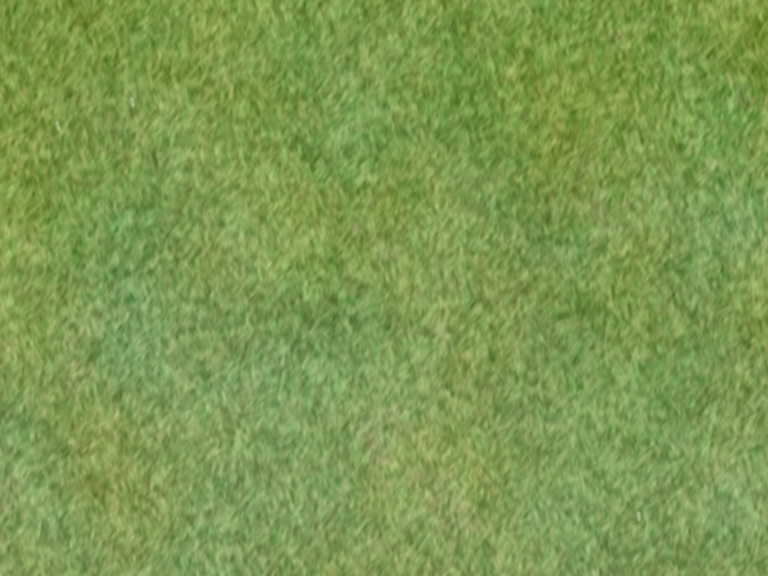
Give the GLSL for this texture, as a Shadertoy shader.

```glsl
// A mown lawn seen from above: soft short blades over drifting colour patches.
// Stretched value noise in three leanings makes the blades; broad fractal noise
// shifts the green towards olive, blue-green or straw, with a few pale flecks.

#define LUSH vec3(0.472, 0.583, 0.258)
#define PALE vec3(0.514, 0.614, 0.357)
#define STRAW vec3(0.590, 0.610, 0.420)
#define WARM_SHIFT vec3(0.105, 0.010, -0.040)
#define BLADE_FREQ vec2(150.0, 72.0)
#define BLADE_CONTRAST 0.190
#define TUFT_CONTRAST 0.070
#define PATCH_CONTRAST 0.085
#define FLECK_CELLS 7.0
#define FLECK_CHANCE 0.06

float hash(vec2 p) {
    vec3 q = fract(vec3(p.xyx) * 0.1031);
    q += dot(q, q.yzx + 33.33);
    return fract((q.x + q.y) * q.z);
}

// Smooth value noise, centred on zero
float noise(vec2 p) {
    vec2 cell = floor(p), f = fract(p);
    f = f * f * (3.0 - 2.0 * f);
    float low = mix(hash(cell), hash(cell + vec2(1, 0)), f.x);
    float high = mix(hash(cell + vec2(0, 1)), hash(cell + vec2(1, 1)), f.x);
    return mix(low, high, f.y) - 0.5;
}

float fbm(vec2 p) {
    float sum = 0.0, amplitude = 0.55;
    for (int i = 0; i < 4; i++) {
        sum += amplitude * noise(p);
        p = mat2(1.6, 1.2, -1.2, 1.6) * p + 17.3;
        amplitude *= 0.6;
    }
    return sum;
}

// Streaks whose long axis leans by the given angle from upright
float streaks(vec2 p, float lean, float seed) {
    float c = cos(lean), s = sin(lean);
    vec2 q = vec2(c * p.x - s * p.y, s * p.x + c * p.y);
    return noise(q * BLADE_FREQ + seed)
         + 0.5 * noise(q * BLADE_FREQ * vec2(1.6, 1.5) + seed + 41.0);
}

// Blades that change their leaning from tuft to tuft
float blades(vec2 p, float seed) {
    float sum = 0.0, power = 0.0;
    for (int i = 0; i < 3; i++) {
        float k = float(i);
        float weight = smoothstep(-0.3, 0.3, noise(p * 34.0 + k * 31.7 + seed)) + 0.15;
        sum += weight * streaks(p, 0.42 * k - 0.25, seed + k * 67.0);
        power += weight * weight;
    }
    return sum * inversesqrt(power);
}

// Sparse pale slivers, at most one per cell
float flecks(vec2 p) {
    vec2 cell = floor(p * FLECK_CELLS);
    vec2 local = fract(p * FLECK_CELLS) - 0.5;
    vec2 shift = vec2(hash(cell + 3.1), hash(cell + 8.7)) - 0.5;
    local -= 0.6 * shift;
    float lean = 1.2 * (hash(cell + 15.2) - 0.3);
    vec2 along = vec2(sin(lean), cos(lean));
    float d = length(local - along * clamp(dot(local, along), -0.04, 0.04));
    return step(hash(cell + 22.9), FLECK_CHANCE) * (1.0 - smoothstep(0.0, 0.038, d));
}

void mainImage(out vec4 fragColor, in vec2 fragCoord) {
    vec2 p = fragCoord / iResolution.y;

    // Broad patches, richer towards the top
    float lushness = smoothstep(0.15, 1.10, p.y + 0.9 * fbm(p * 3.2 + 5.0));
    vec3 color = mix(PALE, LUSH, lushness);
    color += WARM_SHIFT * fbm(p * 5.0 + 23.0);
    color += PATCH_CONTRAST * fbm(p * 6.5 + 61.0);

    // Dry straw spots with frayed edges
    float dryness = fbm(p * 7.5 + 90.0) + 0.25 * noise(p * 45.0);
    color = mix(color, STRAW, 0.50 * smoothstep(0.20, 0.46, dryness));

    // Tufts and single blades
    float grain = blades(p, 11.0);
    color += TUFT_CONTRAST * noise(p * vec2(55.0, 42.0) + 7.0);
    color += BLADE_CONTRAST * grain * vec3(0.98, 0.95, 0.85);
    color += 0.045 * noise(p * vec2(75.0, 50.0) + 130.0) * vec3(1.0, -0.3, 0.3);

    color = mix(color, vec3(0.74, 0.79, 0.62), 0.75 * flecks(p));
    fragColor = vec4(clamp(color, 0.0, 1.0), 1.0);
}
```
